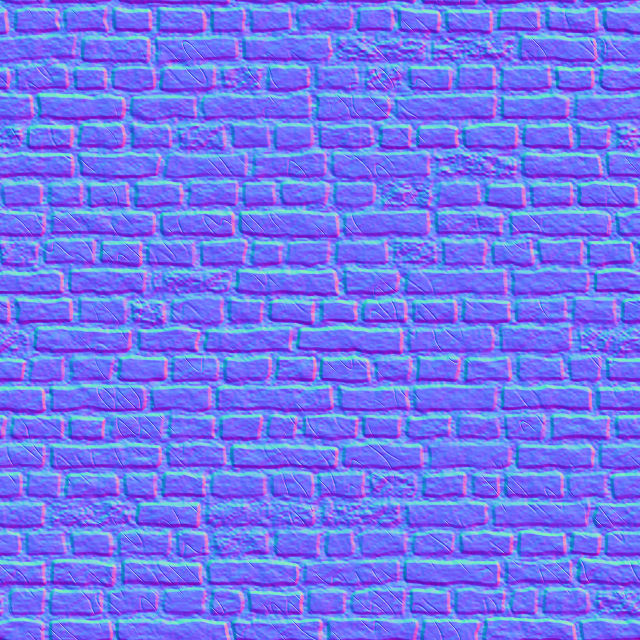
This texture map is drawn by a Shadertoy shader. Its source:

```glsl
// Tangent-space normal map of a worn brick wall with alternating long and short courses

const float COURSES = 22.0;
const float COURSE_SHIFT = 0.185;
const float LONG_BRICKS = 7.0;
const float SHORT_BRICKS = 13.0;
const float JOINT = 0.0040;      // half the mortar gap
const float CORNER = 0.0065;
const float RELIEF = 0.0050;     // brick height above the mortar
const float SAMPLE_STEP = 0.0009;

float hash(vec2 p) {
    vec3 q = fract(vec3(p.xyx) * 0.1031);
    q += dot(q, q.yzx + 33.33);
    return fract((q.x + q.y) * q.z);
}

// Value noise that repeats after "period" cells
float noise(vec2 p, vec2 period) {
    vec2 cell = floor(p);
    vec2 f = fract(p);
    f = f * f * (3.0 - 2.0 * f);
    vec2 a = mod(cell, period);
    vec2 b = mod(cell + 1.0, period);
    return mix(mix(hash(a), hash(vec2(b.x, a.y)), f.x),
               mix(hash(vec2(a.x, b.y)), hash(b), f.x), f.y);
}

float tiledNoise(vec2 uv, vec2 frequency) {
    return noise(uv * frequency, frequency) - 0.5;
}

float roundedBox(vec2 p, vec2 halfSize, float radius) {
    vec2 q = abs(p) - halfSize + radius;
    return length(max(q, 0.0)) + min(max(q.x, q.y), 0.0) - radius;
}

// Uneven position of the vertical joint with the given index
float jointAt(float index, float count, float course) {
    return index + 0.36 * (hash(vec2(mod(index, count), course + 51.0)) - 0.5);
}

// Wobble that makes the brick outlines irregular
vec2 warp(vec2 uv) {
    vec2 broad = vec2(tiledNoise(uv, vec2(31.0, 37.0)), tiledNoise(uv, vec2(29.0, 41.0)));
    vec2 fine = vec2(tiledNoise(uv, vec2(97.0, 89.0)), tiledNoise(uv, vec2(83.0, 101.0)));
    return uv + broad * vec2(0.005, 0.006) + fine * 0.0026;
}

// Returns the edge distance, the position inside the brick and its two random values
float brick(vec2 uv, out vec2 local, out vec2 seed) {
    float y = uv.y * COURSES + COURSE_SHIFT;
    float course = mod(floor(y), COURSES);
    float count = mod(course, 2.0) < 0.5 ? LONG_BRICKS : SHORT_BRICKS;
    float x = uv.x * count + hash(vec2(course, 7.0));
    float index = floor(x);
    if (x < jointAt(index, count, course)) index -= 1.0;
    else if (x >= jointAt(index + 1.0, count, course)) index += 1.0;
    float left = jointAt(index, count, course);
    float right = jointAt(index + 1.0, count, course);

    vec2 id = vec2(mod(index, count), course);
    seed = vec2(hash(id + 113.0), hash(id + 271.0));
    vec2 halfSize = vec2(0.5 * (right - left) / count, 0.5 / COURSES) - JOINT;
    halfSize -= 0.0012 * seed.yx;
    local = vec2((x - 0.5 * (left + right)) / count, (fract(y) - 0.5) / COURSES);
    local.y += (seed.x - 0.5) * (0.0016 + 0.05 * local.x);
    float d = roundedBox(local, halfSize, CORNER);
    local /= halfSize;
    return d;
}

float grain(vec2 uv) {
    return 0.0032 * tiledNoise(uv, vec2(40.0, 62.0))
         + 0.0019 * tiledNoise(uv, vec2(92.0, 143.0))
         + 0.0012 * tiledNoise(uv, vec2(205.0, 270.0));
}

// Thin slanted grooves; the whole-number shear keeps them tileable
float scratches(vec2 uv) {
    float n = tiledNoise(vec2(uv.x, uv.y + uv.x), vec2(30.0, 46.0));
    float patches = smoothstep(0.0, 0.25, tiledNoise(uv, vec2(17.0, 23.0)));
    return patches * smoothstep(0.07, 0.0, abs(n));
}

// Wall height in x, brick coverage in y
vec2 wall(vec2 uv) {
    vec2 local, seed;
    float d = brick(warp(uv), local, seed);
    float face = smoothstep(0.0020, -0.0050, d);
    float crumbled = smoothstep(0.90, 0.96, seed.y);
    float lift = RELIEF * mix(0.65, 1.35, seed.x) * (1.0 - 0.6 * crumbled);
    float crown = 0.0010 * (1.0 - local.y * local.y);
    float roughness = mix(1.45, mix(0.65, 1.1, seed.y) + 1.3 * crumbled, face);
    float height = face * (lift + crown - 0.0013 * scratches(uv));
    return vec2(height + roughness * grain(uv), face);
}

void mainImage(out vec4 fragColor, in vec2 fragCoord) {
    vec2 uv = fragCoord / iResolution.xy;
    vec2 e = vec2(SAMPLE_STEP, 0.0);

    // Slope from central differences
    vec2 slope = vec2(wall(uv + e.xy).x - wall(uv - e.xy).x,
                      wall(uv + e.yx).x - wall(uv - e.yx).x) / (2.0 * SAMPLE_STEP);

    // Faces lean slightly left and down, mortar stays nearly level
    vec2 lean = vec2(-0.13, mix(0.03, -0.16, wall(uv).y));
    vec3 normal = normalize(vec3(lean - slope, 1.0));
    fragColor = vec4(0.5 + 0.5 * normal, 1.0);
}
```
